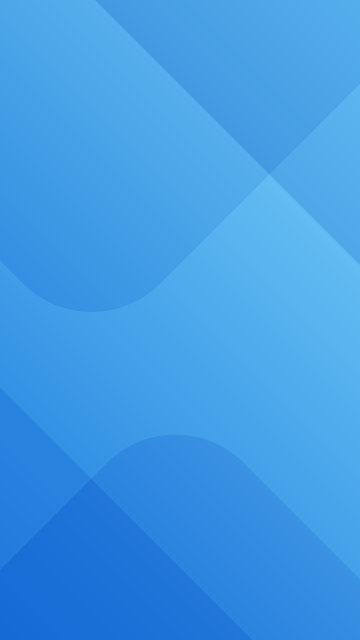
This background is drawn by a WebGL 1 fragment shader. Its source:

```glsl
precision highp float;
// Flat blue background: a diagonal gradient overlaid with four translucent
// shades - two diagonal half planes and two round-tipped right-angle wedges.
// Lengths are in canvas widths; the origin is at the lower left.

uniform vec2 u_resolution;

// Gradient stops along the rising diagonal x + y
const float LOW_STOP  = 0.701;
const float HIGH_STOP = 2.0417;
const float END_STOP  = 2.7778;
const vec3 DEEP_BLUE   = vec3(0.150, 0.520, 0.880);
const vec3 MID_BLUE    = vec3(0.200, 0.570, 0.895);
const vec3 BRIGHT_BLUE = vec3(0.385, 0.735, 0.945);
const vec3 PALE_BLUE   = vec3(0.455, 0.815, 0.980);

// Wedge tips: centre and radius of the rounding circle
const vec2 UPPER_CENTRE = vec2(0.2546, 1.1806);
const vec2 LOWER_CENTRE = vec2(0.4870, 0.3010);
const float TIP_RADIUS  = 0.2693;

// Colour removed by each overlay
const vec3 UPPER_WEDGE_SHADE = vec3(0.048, 0.051, 0.024);
const vec3 LOWER_WEDGE_SHADE = vec3(0.035, 0.055, 0.025);
const vec3 UPPER_BAND_SHADE  = vec3(0.073, 0.080, 0.034);
const vec3 LOWER_BAND_SHADE  = vec3(0.035, 0.052, 0.021);

const float DIAGONAL = 0.70710678;

// Signed distance to an upward-opening right-angle wedge with a round tip
float roundedWedge(vec2 p, float radius) {
  p.x = abs(p.x);
  float side = (p.x - p.y) * DIAGONAL;
  return (-p.y > p.x ? length(p) : side) - radius;
}

// Antialiased coverage of the inside of a shape
float cover(float dist, float pixel) {
  return clamp(0.5 - dist / pixel, 0.0, 1.0);
}

vec3 diagonalGradient(float t) {
  vec3 colour = mix(DEEP_BLUE, MID_BLUE, clamp(t / LOW_STOP, 0.0, 1.0));
  colour = mix(colour, BRIGHT_BLUE,
               clamp((t - LOW_STOP) / (HIGH_STOP - LOW_STOP), 0.0, 1.0));
  return mix(colour, PALE_BLUE,
             clamp((t - HIGH_STOP) / (END_STOP - HIGH_STOP), 0.0, 1.0));
}

void main() {
  float pixel = 1.0 / u_resolution.x;
  vec2 p = gl_FragCoord.xy * pixel;
  float t = p.x + p.y;

  vec3 colour = diagonalGradient(t);

  // Half planes in the upper right and lower left corners
  colour -= UPPER_BAND_SHADE * cover((HIGH_STOP - t) * DIAGONAL, pixel);
  colour -= LOWER_BAND_SHADE * cover((t - LOW_STOP) * DIAGONAL, pixel);

  // Wedges: one opens upward, the other downward
  float upper = roundedWedge(p - UPPER_CENTRE, TIP_RADIUS);
  float lower = roundedWedge(LOWER_CENTRE - p, TIP_RADIUS);
  colour -= UPPER_WEDGE_SHADE * cover(upper, pixel);
  colour -= LOWER_WEDGE_SHADE * cover(lower, pixel);

  gl_FragColor = vec4(colour, 1.0);
}
```
